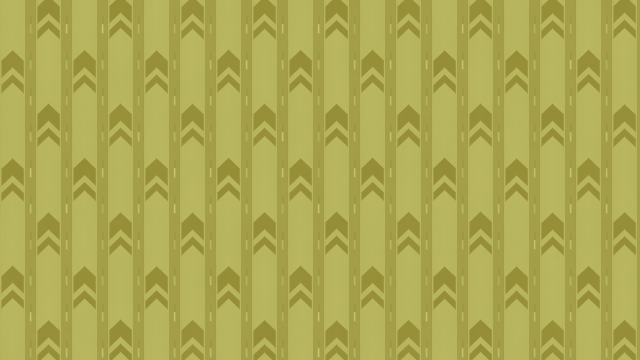
Reproduce this pattern procedurally as a Shadertoy shader.

```glsl
// All lengths are fractions of the canvas height, y measured from the top.
const vec3 LANE_COLOR  = vec3(0.720, 0.710, 0.370);
const vec3 STRIP_COLOR = vec3(0.640, 0.620, 0.280);
const vec3 ARROW_COLOR = vec3(0.590, 0.560, 0.220);
const vec3 DASH_COLOR  = vec3(0.790, 0.770, 0.450);

const float LANE_PITCH   = 0.1;
const float STRIP_X      = 0.085;
const float STRIP_HALF   = 0.0152;
const float ARROW_PERIOD = 0.3;
const float ARROW_TIP    = 0.139;
const float ARROW_HALF   = 0.031;
const float ARROW_SLOPE  = 0.95;
const vec2  HEAD_SPAN    = vec2(0.0, 0.0475);
const vec2  CHEVRON_SPAN = vec2(0.067, 0.090);
const float ARROW_JITTER = 0.0015;
const float DASH_PITCH   = 0.1;
const float DASH_Y       = 0.080;
const vec2  DASH_HALF    = vec2(0.0022, 0.0123);
const vec2  NOTCH_HALF   = vec2(0.0012, 0.0105);
const vec2  NOTCH_OFFSET = vec2(0.0012, -0.0235);
const float TONE_WEAR    = 0.012;

// Integer hash of a cell, 0 to 1
float hash(vec2 cell) {
    uvec2 q = uvec2(ivec2(cell) + 4096) * uvec2(1597u, 3812u);
    uint n = (q.x ^ (q.y << 3)) * 73129u;
    n = (n ^ (n >> 15)) * 40503u;
    n ^= n >> 13;
    return float(n & 65535u) / 65535.0;
}

float valueNoise(vec2 p) {
    vec2 i = floor(p);
    vec2 f = smoothstep(0.0, 1.0, p - i);
    return mix(mix(hash(i), hash(i + vec2(1, 0)), f.x),
               mix(hash(i + vec2(0, 1)), hash(i + vec2(1, 1)), f.x), f.y);
}

// Coverage of a signed distance, one pixel wide
float fill(float d, float pixel) {
    return clamp(0.5 - d / pixel, 0.0, 1.0);
}

float boxDistance(vec2 p, vec2 halfSize) {
    vec2 d = abs(p) - halfSize;
    return length(max(d, 0.0)) + min(max(d.x, d.y), 0.0);
}

// Roof-shaped band between two depths below the tip
float roofDistance(vec2 p, vec2 span) {
    float depth = p.y - ARROW_SLOPE * abs(p.x);
    float band = max(span.x - depth, depth - span.y) / length(vec2(1.0, ARROW_SLOPE));
    return max(band, abs(p.x) - ARROW_HALF);
}

void mainImage(out vec4 fragColor, in vec2 fragCoord) {
    float pixel = 1.0 / iResolution.y;
    vec2 p = vec2(fragCoord.x, iResolution.y - fragCoord.y) * pixel;

    // Lanes, softly brighter along their middle
    float lane = floor((p.x - STRIP_X) / LANE_PITCH) + 1.0;
    float laneX = p.x - STRIP_X - (lane - 0.5) * LANE_PITCH;
    vec3 color = LANE_COLOR + 0.008 * (0.5 - abs(laneX) / ARROW_HALF);

    // Arrows, shifted half a period in every other lane
    float y = p.y - ARROW_TIP - 0.5 * ARROW_PERIOD * mod(lane, 2.0);
    float row = floor(y / ARROW_PERIOD + 0.3);
    vec2 cell = vec2(lane, row);
    float jitter = (hash(cell) - 0.5) * 2.0 * ARROW_JITTER;
    vec2 a = vec2(laneX, y - row * ARROW_PERIOD - jitter);
    float arrow = min(roofDistance(a, HEAD_SPAN), roofDistance(a, CHEVRON_SPAN));
    float tone = (hash(cell + 31.0) - 0.5) * TONE_WEAR;
    color = mix(color, ARROW_COLOR + tone, fill(arrow, pixel));

    // Strips between the lanes, with slightly darker rims
    float strip = round((p.x - STRIP_X) / LANE_PITCH);
    float stripX = p.x - STRIP_X - strip * LANE_PITCH;
    float edge = abs(stripX) - STRIP_HALF;
    float rim = smoothstep(-0.004, 0.0, edge);
    color = mix(color, STRIP_COLOR - 0.012 * rim, fill(edge, pixel));

    // Centre dashes of uneven strength, each under a thin dark notch
    float dashRow = round((p.y - DASH_Y + 0.012) / DASH_PITCH);
    vec2 s = vec2(stripX, p.y - DASH_Y - dashRow * DASH_PITCH);
    float strength = mix(0.45, 1.0, hash(vec2(strip, dashRow) + 77.0));
    float notch = fill(boxDistance(s - NOTCH_OFFSET, NOTCH_HALF), pixel);
    float dash = fill(boxDistance(s, DASH_HALF), pixel);
    color = mix(color, ARROW_COLOR, 0.8 * notch);
    color = mix(color, DASH_COLOR, strength * dash);

    // Faint mottled wear
    float wear = 0.6 * valueNoise(p * 9.0) + 0.4 * valueNoise(p * 60.0);
    color += (wear - 0.5) * TONE_WEAR;

    fragColor = vec4(color, 1.0);
}
```
